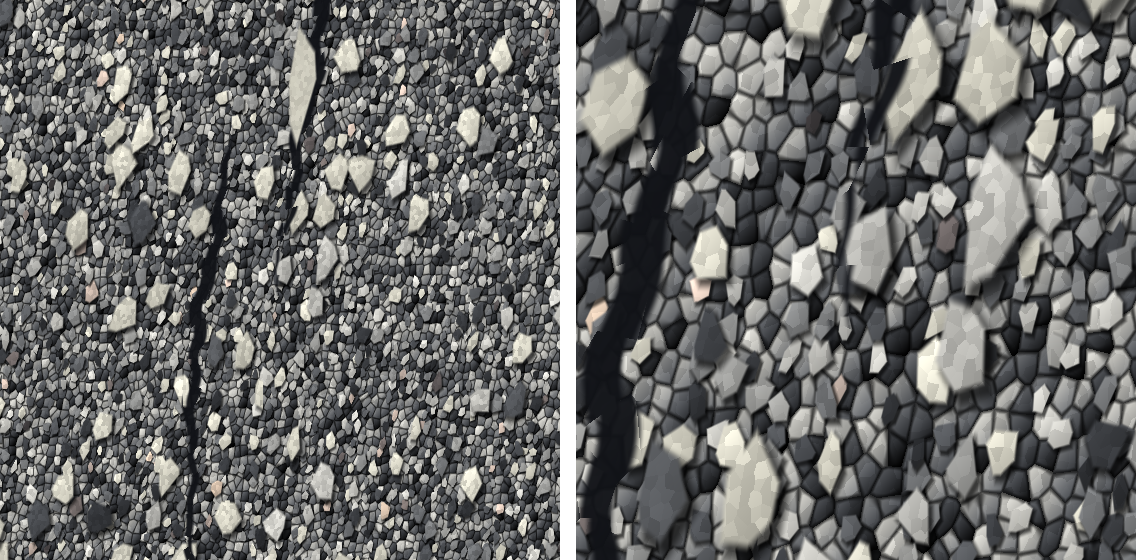
Left, the full canvas; right, a detail of the centre.
This texture is drawn by a Shadertoy shader. Its source:

```glsl
#define FINE_COUNT 82.0
#define SMALL_COUNT 58.0
#define MEDIUM_COUNT 36.0
#define LARGE_COUNT 18.0
#define STRETCH 0.72
#define LEAN 0.14
#define EDGE_SOFTNESS 0.13
#define CRACK_WIDTH 0.0115
#define CRACK_COLOR vec3(0.065, 0.072, 0.09)
#define CREAM vec3(0.87, 0.86, 0.80)
#define COOL_TINT vec3(0.95, 0.99, 1.06)
#define WARM_TINT vec3(1.01, 1.005, 0.975)

vec3 hash3(vec2 p) {
    vec3 q = fract(vec3(p.xyx) * vec3(0.1031, 0.1030, 0.0973));
    q += dot(q, q.yxz + 33.33);
    return fract((q.xxy + q.yzz) * q.zyx);
}

vec3 mineral(float tone) {
    return tone * mix(COOL_TINT, WARM_TINT, smoothstep(0.15, 0.75, tone));
}

// Grid space with tall cells that lean to the right
vec2 grainSpace(vec2 p, float count) {
    return vec2(p.x - LEAN * p.y, p.y * STRETCH) * count;
}

// Cellular noise: x = gap to the next cell, y = cell value, z = slope to the light
vec3 cellular(vec2 q) {
    float nearest = 9.0, second = 9.0, value = 0.0, slope = 0.0;
    for (int j = -1; j <= 1; j++)
    for (int i = -1; i <= 1; i++) {
        vec2 cell = floor(q) + vec2(i, j);
        vec3 h = hash3(cell);
        vec2 d = q - cell - 0.1 - 0.8 * h.xy;
        float dist = length(d);
        if (dist < nearest) {
            second = nearest;
            nearest = dist;
            value = h.z;
            slope = dot(d, vec2(-0.7, 0.7));
        } else second = min(second, dist);
    }
    return vec3(second - nearest, value, slope);
}

// Irregular polygon: below 1 inside, 1 on the outline
float facets(vec2 d, vec2 seed) {
    float r = 0.0;
    for (int i = 0; i < 6; i++) {
        vec3 h = hash3(seed + float(i) * 17.3);
        float angle = (float(i) + 0.75 * h.x) * 1.0472;
        r = max(r, dot(d, vec2(cos(angle), sin(angle))) / mix(0.65, 1.1, h.y));
    }
    return r;
}

// Lays one layer of chipped stones, each with a shadow to its lower right
void scatterStones(inout vec3 color, vec2 p, float count, float density, float creamShare) {
    vec2 q = grainSpace(p, count) + count * 3.7;
    for (int j = -1; j <= 1; j++)
    for (int i = -1; i <= 1; i++) {
        vec2 cell = floor(q) + vec2(i, j);
        vec3 h = hash3(cell), k = hash3(cell + 71.7);
        if (h.z > density) continue;
        vec2 d = q - cell - 0.25 - 0.5 * h.xy;
        float turn = (k.x - 0.5) * 1.1;
        mat2 spin = mat2(cos(turn), -sin(turn), sin(turn), cos(turn));
        vec2 size = vec2(mix(0.25, 0.43, k.y), mix(0.33, 0.5, h.x));
        float body = facets(spin * d / size, cell);
        float shadow = facets(spin * (d - vec2(0.09, -0.08)) / size, cell);
        color *= mix(0.35, 1.0, smoothstep(0.85, 1.35, shadow));

        vec3 stone = mineral(0.17 + 0.68 * k.z);
        if (fract(k.z * 37.0) < creamShare) stone = CREAM * mix(0.86, 1.03, k.x);
        if (fract(k.y * 53.0) < 0.04) stone *= vec3(1.08, 0.98, 0.94);
        stone *= 1.0 + 0.25 * dot(d, vec2(-0.7, 0.7));
        float cover = 1.0 - smoothstep(1.0 - EDGE_SOFTNESS, 1.0 + EDGE_SOFTNESS, body);
        color = mix(color, stone, cover);
    }
}

// Dark opening around a wandering vertical line
float crack(float offset, float width) {
    return 1.0 - smoothstep(width - 0.003, width + 0.003, abs(offset));
}

void mainImage(out vec4 fragColor, in vec2 fragCoord) {
    vec2 p = fragCoord / iResolution.y;

    // Fine gravel bed
    vec3 grain = cellular(grainSpace(p, FINE_COUNT));
    vec3 color = mineral(0.14 + 0.62 * grain.y + 0.22 * grain.z);
    color *= mix(0.36, 1.0, smoothstep(0.0, 0.28, grain.x));

    // Stones from small to large, larger ones thicker on the left
    scatterStones(color, p, SMALL_COUNT, 0.55, 0.06);
    scatterStones(color, p, MEDIUM_COUNT, 0.30, 0.20);
    scatterStones(color, p, LARGE_COUNT, mix(0.27, 0.13, p.x), 0.72);

    // Mineral speckle
    vec3 speckle = cellular(grainSpace(p, FINE_COUNT * 1.9) + 40.0);
    color *= 0.9 + 0.22 * speckle.y;

    // Two ragged cracks
    vec3 chips = cellular(grainSpace(p, MEDIUM_COUNT) + 9.0);
    float ragged = 0.013 * (chips.y - 0.5) + 0.004 * sin(p.y * 31.0) + 0.003 * sin(p.y * 73.0);
    float leftLine = p.x - 0.345 - 0.17 * max(p.y - 0.35, 0.0) + ragged;
    float rightLine = p.x - 0.48 - 0.18 * (p.y - 0.44) - ragged;
    float leftWidth = CRACK_WIDTH * mix(0.55, 1.0, smoothstep(0.15, 0.35, p.y));
    leftWidth *= 1.0 - smoothstep(0.62, 0.8, p.y);
    float rightWidth = CRACK_WIDTH * 1.15 * smoothstep(0.4, 0.9, p.y);
    float opening = max(crack(leftLine, leftWidth) * (1.0 - smoothstep(0.72, 0.8, p.y)),
                        crack(rightLine, rightWidth) * smoothstep(0.42, 0.5, p.y));
    color = mix(color, CRACK_COLOR, 0.96 * opening);

    // Long pale stone on the lip of the right crack
    vec2 d = p - vec2(0.54, 0.855);
    float slab = facets(vec2(d.x - 0.08 * d.y, d.y) / vec2(0.021, 0.1), vec2(5.0, 8.0));
    color = mix(color, CREAM * (0.86 + 0.1 * speckle.y), 1.0 - smoothstep(0.9, 1.1, slab));

    fragColor = vec4(clamp(color, 0.0, 1.0), 1.0);
}
```
